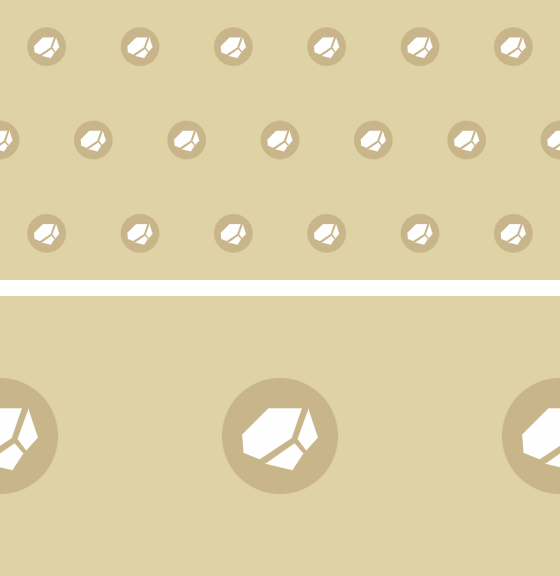
Top: the whole. Bottom: its middle third, enlarged.
Give the GLSL for this pattern, as a WebGL 1 fragment shader.

```glsl
precision highp float;

uniform vec2 u_resolution;

const float ROWS = 3.0;           // cells down; cells are square
const float CELL_SIZE = 192.0;    // drawing units per cell
const float DISC_RADIUS = 39.8;
const vec3 SAND = vec3(0.874, 0.824, 0.643);
const vec3 DISC = vec3(0.784, 0.714, 0.541);
const vec3 STONE = vec3(1.0, 0.995, 0.995);

// Signed distance to the line a-b, positive on its left side
float edge(vec2 p, vec2 a, vec2 b) {
  vec2 d = normalize(b - a);
  return dot(p - a, vec2(-d.y, d.x));
}

// Convex quad with clockwise corners
float quad(vec2 p, vec2 a, vec2 b, vec2 c, vec2 d) {
  return max(max(edge(p, a, b), edge(p, b, c)),
             max(edge(p, c, d), edge(p, d, a)));
}

// Faceted stone: a six-sided top face and two smaller side faces
float stone(vec2 p) {
  vec2 left = vec2(-26.0, 1.0);
  vec2 ridge = vec2(15.0, 19.0);
  vec2 inner = vec2(8.0, -1.5);
  vec2 foot = vec2(-25.0, -11.5);
  float top = max(quad(p, left, vec2(-8.0, 19.0), ridge, inner),
                  -1000.0);
  float upper = max(edge(p, left, vec2(-8.0, 19.0)),
                    max(edge(p, vec2(-8.0, 19.0), ridge), edge(p, ridge, inner)));
  float lower = max(edge(p, inner, vec2(-14.0, -16.0)),
                    max(edge(p, vec2(-14.0, -16.0), foot), edge(p, foot, left)));
  top = max(upper, lower);
  float bottom = quad(p, vec2(-10.0, -19.0), vec2(10.0, -5.0),
                      vec2(16.0, -12.0), vec2(8.5, -23.5));
  float side = quad(p, vec2(19.5, 18.5), vec2(26.0, -1.0),
                    vec2(18.0, -10.0), vec2(12.0, -2.0));
  return min(top, min(bottom, side));
}

float coverage(float dist, float pixel) {
  return clamp(0.5 - dist / pixel, 0.0, 1.0);
}

void main() {
  // Square cells, with every second row shifted by half a cell
  vec2 grid = gl_FragCoord.xy / u_resolution.y * ROWS;
  grid.x += 0.5 * mod(floor(grid.y), 2.0);
  vec2 p = (fract(grid) - 0.5) * CELL_SIZE;
  float pixel = ROWS * CELL_SIZE / u_resolution.y;

  vec3 color = mix(SAND, DISC, coverage(length(p) - DISC_RADIUS, pixel));
  color = mix(color, STONE, coverage(stone(p), pixel));
  gl_FragColor = vec4(color, 1.0);
}
```
